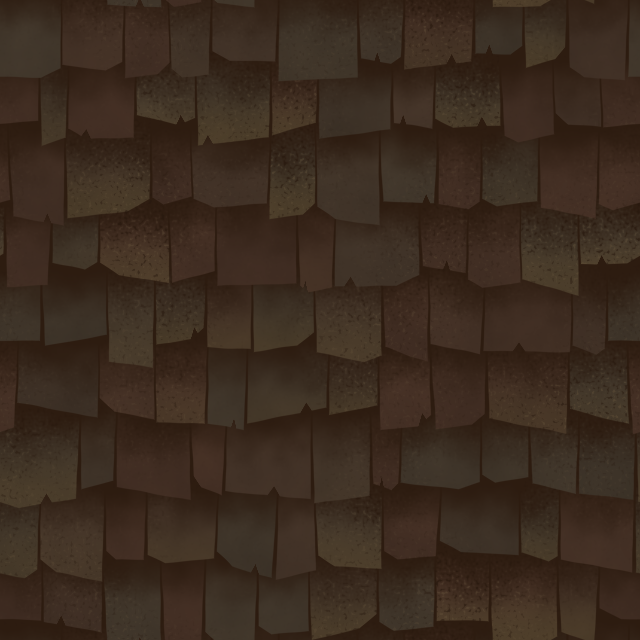
Reproduce this texture procedurally as a WebGL 2 fragment shader.

```glsl
#version 300 es
precision highp float;
// Dark, weathered wooden roof shingles in overlapping, uneven rows.
uniform vec2 u_resolution;
out vec4 fragColor;

const float ROWS = 9.0;
const float COLUMNS = 11.0;
const float ROW_SHIFT = 0.92;      // mean lower edge within a row
const float EDGE_JITTER = 0.56;    // variation of shingle widths
const float DROP_JITTER = 0.42;    // variation of shingle lengths
const float TILT = 0.24;           // slope of the lower edges
const float SIDE_LEAN = 0.10;      // lean of the side edges
const float GAP_MIN = 0.012;       // half gap, in columns
const float GAP_MAX = 0.048;
const float NOTCH_CHANCE = 0.28;
const float GRAIN_SCALE = 210.0;
const vec3 SHADOW = vec3(0.175, 0.108, 0.062);
const vec3 BROWN = vec3(0.258, 0.180, 0.138);
const vec3 GREY = vec3(0.242, 0.203, 0.160);
const vec3 OLIVE = vec3(0.310, 0.250, 0.168);
const vec3 DUST = vec3(0.400, 0.330, 0.230);

vec4 hash4(vec2 p) {
    vec4 q = fract(p.xyxy * vec4(0.1031, 0.1030, 0.0973, 0.1099));
    q += dot(q, q.wzxy + 33.33);
    return fract((q.xxyz + q.yzzw) * q.zywx);
}

vec2 gradient(vec2 cell, float period) {
    float angle = 6.28318 * hash4(mod(cell, period) + 7.0).x;
    return vec2(cos(angle), sin(angle));
}

// Tiling gradient noise, about -0.7 to 0.7
float noise(vec2 uv, float period) {
    vec2 p = uv * period, i = floor(p), f = p - i;
    vec2 w = f * f * f * (f * (f * 6.0 - 15.0) + 10.0);
    vec2 e = vec2(1.0, 0.0);
    float a = dot(gradient(i, period), f);
    float b = dot(gradient(i + e, period), f - e);
    float c = dot(gradient(i + e.yx, period), f - e.yx);
    float d = dot(gradient(i + 1.0, period), f - 1.0);
    return mix(mix(a, b, w.x), mix(c, d, w.x), w.y);
}

// Random values of a shingle or of the joint to its left
vec4 traits(float column, float row, float seed) {
    return hash4(vec2(mod(column, COLUMNS), mod(row, ROWS)) + seed);
}

float joint(float column, float row, float depth) {
    vec4 h = traits(column, row, 31.0);
    return column + (h.x - 0.5) * EDGE_JITTER + (h.y - 0.5) * SIDE_LEAN * depth;
}

// Wood colour: shadowed top, lit lower part, speckled wear
vec3 wood(vec4 h, float depth, float grain, float blotch, float patches) {
    vec3 tone = mix(BROWN, GREY, smoothstep(0.3, 0.65, h.x));
    float worn = smoothstep(0.45, 1.0, h.y);
    tone = mix(tone, OLIVE, worn * smoothstep(0.15, 1.05, depth) * 0.9);
    tone *= 0.95 + 0.1 * h.z + 0.07 * blotch;
    float rough = clamp(0.15 + 0.65 * worn + 1.3 * patches, 0.08, 1.0);
    float light = smoothstep(-0.2, 0.72, depth + 0.22 * blotch + 0.3 * grain * rough);
    vec3 color = mix(SHADOW, tone, light);
    float fleck = smoothstep(0.16, 0.52, grain) * rough;
    float pit = smoothstep(0.14, 0.5, -grain) * rough;
    color = mix(color, DUST, fleck * 0.38 * smoothstep(-0.1, 0.5, depth));
    return mix(color, SHADOW * 0.85, pit * 0.5);
}

void main() {
    vec2 uv = gl_FragCoord.xy / u_resolution;
    float smoothing = 0.8 / min(u_resolution.x, u_resolution.y);
    float grain = 0.75 * noise(uv, GRAIN_SCALE) + 0.5 * noise(uv + 0.37, GRAIN_SCALE * 0.5);
    float blotch = noise(uv, 14.0) + 0.5 * noise(uv, 37.0);
    float patches = noise(uv + 0.21, 4.0);
    float wobble = 0.016 * noise(uv, 24.0);

    float down = (1.0 - uv.y) * ROWS;
    vec3 color = SHADOW;

    // Lower rows first, so that each row overlaps the one beneath it
    for (int k = 1; k >= -1; k--) {
        float row = floor(down) + float(k);
        float depth = down - row - ROW_SHIFT + 1.0;
        float across = uv.x * COLUMNS + hash4(vec2(mod(row, ROWS), 53.0)).x + wobble;

        // Shingle between two leaning joints
        float column = floor(across);
        if (across < joint(column, row, depth)) column -= 1.0;
        else if (across > joint(column + 1.0, row, depth)) column += 1.0;
        float left = joint(column, row, depth);
        float right = joint(column + 1.0, row, depth);
        vec4 look = traits(column, row, 11.0);
        vec4 cut = traits(column, row, 71.0);
        vec4 flaw = traits(column, row, 97.0);
        vec2 gap = mix(vec2(GAP_MIN), vec2(GAP_MAX), cut.zw * clamp(depth, 0.2, 1.0));
        float side = min(across - left - gap.x, right - across - gap.y);

        // Sloping lower edge with a clipped corner and a split
        float q = (across - left) / (right - left) - 0.5;
        float bottom = 1.0 + (cut.x - 0.5) * DROP_JITTER + (cut.y - 0.5) * TILT * q * 2.0;
        float corner = flaw.x < 0.5 ? q : -q;
        bottom -= max(corner - 0.22, 0.0) * 0.55 * step(0.45, flaw.y);
        float split = max(1.0 - abs(q - (flaw.z - 0.5) * 0.7) / 0.07, 0.0);
        bottom -= 0.13 * split * step(flaw.w, NOTCH_CHANCE);
        bottom += wobble;

        float inside = min(side / COLUMNS, (bottom - depth) / ROWS);
        float cover = smoothstep(-smoothing, smoothing, inside);
        color = mix(color, wood(look, depth, grain, blotch, patches), cover);
    }
    fragColor = vec4(color, 1.0);
}
```
